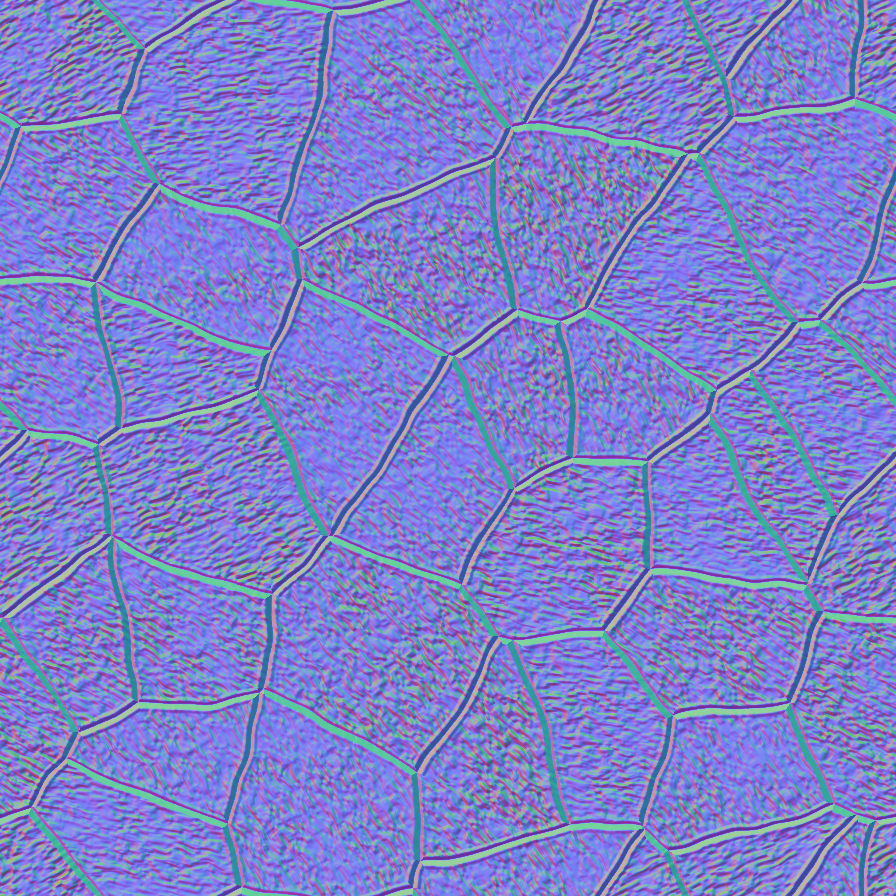
Write a WebGL 1 fragment shader that draws this texture map.

```glsl
precision highp float;

uniform vec2 u_resolution;

#define CELLS 6.0              // slabs across the canvas
#define JITTER 1.0             // irregularity of the slabs
#define BEND 0.006             // curvature of the seams
#define SEAM_WIDE 0.0072       // width of the wide ridge flank
#define SEAM_THIN 0.0024       // width of the steep ridge flank
#define SEAM_SLOPE 1.8
#define MOAT_SLOPE 1.7         // counter slope beside the ridge
#define GRAIN_FREQ 250.0
#define GRAIN_STRETCH 2.8      // length of the streaks over their width
#define GRAIN_HEIGHT 0.0054
#define GRAIN_STEP 0.0017      // sampling distance for the slope
#define GRAIN_TILT -0.3        // mean streak angle in radians

const float TAU = 6.2831853;

vec2 hash2(vec2 p) {
  vec3 q = fract(p.xyx * vec3(0.1031, 0.1030, 0.0973));
  q += dot(q, q.yzx + 33.33);
  return fract((q.xx + q.yz) * q.zy);
}

float noise(vec2 p) {
  vec2 i = floor(p), f = fract(p);
  f = f * f * (3.0 - 2.0 * f);
  float low = mix(hash2(i).x, hash2(i + vec2(1.0, 0.0)).x, f.x);
  float high = mix(hash2(i + vec2(0.0, 1.0)).x, hash2(i + 1.0).x, f.x);
  return mix(low, high, f.y);
}

vec2 site(vec2 cell) {
  return 0.5 + JITTER * (hash2(mod(cell, CELLS) + 40.0) - 0.5);
}

// Distance to the nearest seam, unit vector toward it, and slab id.
float slabs(vec2 p, out vec2 toSeam, out vec2 id) {
  vec2 base = floor(p), f = fract(p), home = vec2(0.0), nearest = vec2(0.0);
  float best = 8.0;
  for (int j = -1; j <= 1; j++) {
    for (int i = -1; i <= 1; i++) {
      vec2 g = vec2(float(i), float(j));
      vec2 r = g + site(base + g) - f;
      if (dot(r, r) < best) {
        best = dot(r, r);
        home = g;
        nearest = r;
      }
    }
  }
  float dist = 8.0;
  toSeam = vec2(1.0, 0.0);
  for (int j = -2; j <= 2; j++) {
    for (int i = -2; i <= 2; i++) {
      vec2 g = home + vec2(float(i), float(j));
      vec2 r = g + site(base + g) - f;
      vec2 gap = r - nearest;
      if (dot(gap, gap) > 0.0001) {
        vec2 dir = normalize(gap);
        float d = dot(0.5 * (r + nearest), dir);
        if (d < dist) {
          dist = d;
          toSeam = dir;
        }
      }
    }
  }
  id = mod(base + home, CELLS);
  return dist / CELLS;
}

// Height of small ledges, drawn out along one axis.
float grain(vec2 p, vec2 axis) {
  vec2 q = vec2(dot(p, axis), dot(p, vec2(-axis.y, axis.x)));
  q += 0.005 * vec2(noise(p * 70.0), noise(p * 60.0 + 20.0));
  float streaks = noise(q * GRAIN_FREQ * vec2(1.0 / GRAIN_STRETCH, 1.0));
  float pits = noise(q.yx * GRAIN_FREQ * vec2(1.0, 0.75) + 31.0);
  float scores = noise(q * vec2(26.0, 150.0) + 71.0);
  return smoothstep(0.15, 0.8, streaks) + 0.7 * smoothstep(0.15, 0.85, pits)
       + 0.35 * smoothstep(0.66, 0.88, scores);
}

void main() {
  vec2 uv = gl_FragCoord.xy / u_resolution;
  float soft = max(0.0014, 0.7 / u_resolution.y);

  // Gently bent slab layout
  vec2 bent = uv + BEND * sin(TAU * (3.0 * uv.yx + vec2(0.1, 0.6)));
  bent += 0.35 * BEND * sin(TAU * (8.0 * uv.yx + 2.0 * uv));
  bent += 0.004 * (vec2(noise(uv * 38.0), noise(uv * 38.0 + 50.0)) - 0.5);
  vec2 toSeam, id;
  float d = slabs(bent * CELLS, toSeam, id);

  // Ridge along the seams, broader on the lower left flank
  float facing = dot(toSeam, vec2(0.7071));
  float width = mix(SEAM_THIN, SEAM_WIDE, 0.5 + 0.5 * facing);
  float ridge = 1.0 - smoothstep(width - soft, width + soft, d);
  float crest = smoothstep(-0.4 * soft, soft, d);
  float moat = 1.0 - smoothstep(0.0, 0.003, abs(d - width - 0.0025));
  moat *= mix(1.0, 0.4, abs(facing));
  vec2 slope = toSeam * (SEAM_SLOPE * ridge * crest - MOAT_SLOPE * moat);

  // Grain with its own direction and strength in every slab
  vec2 trait = hash2(id + 5.0);
  float angle = GRAIN_TILT + 1.7 * (trait.x - 0.5);
  vec2 axis = vec2(cos(angle), sin(angle));
  float patches = smoothstep(0.2, 0.7, noise(uv * 28.0 + 9.0));
  float strength = mix(0.65, 1.2, trait.y) * mix(0.6, 1.15, patches);
  float h = grain(uv, axis);
  vec2 rise = vec2(grain(uv + vec2(GRAIN_STEP, 0.0), axis),
                   grain(uv + vec2(0.0, GRAIN_STEP), axis)) - h;
  float seam = max(ridge, 0.7 * moat);
  slope += rise / GRAIN_STEP * GRAIN_HEIGHT * strength * (1.0 - 0.85 * seam);

  // Slope to colour, green pointing down
  vec3 normal = normalize(vec3(-slope.x, slope.y, 1.0));
  vec2 tint = normal.xy * mix(0.29, 0.38, seam);
  vec3 color = vec3(0.5 + tint, mix(0.27, 0.96, normal.z));
  gl_FragColor = vec4(color, 1.0);
}
```
